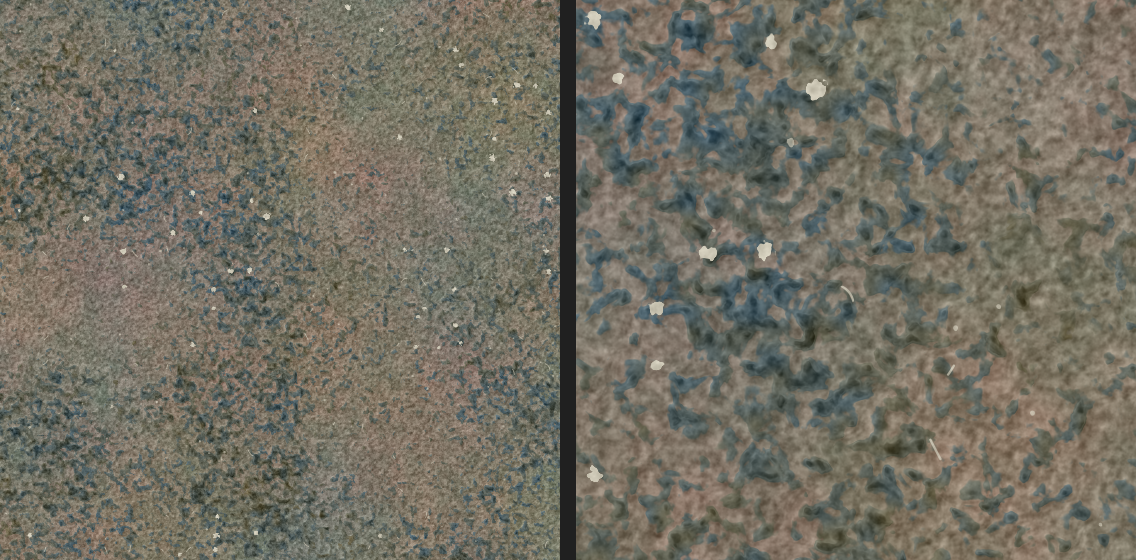
Left, the full canvas; right, a detail of the centre.
Give the GLSL for this texture, as a Shadertoy shader.

```glsl
// Weathered mineral ground: warm stone dust speckled with blue-green grains.
// Broad noise sets how densely the fine grains gather and how the hue drifts;
// sparse pale chips and short bent fibres lie scattered on top.
#define PATCH_SCALE 4.5
#define GRAIN_SCALE 125.0
#define DUST_SCALE 230.0
#define GRAIN_LEVEL 0.605
#define GRAIN_SOFTNESS 0.065
#define PATCH_STRENGTH 0.58
#define RELIEF 0.38
#define HUE_DRIFT 0.20

const vec3 STONE = vec3(0.505, 0.474, 0.418);
const vec3 GRAIN = vec3(0.350, 0.382, 0.356);
const vec3 CHIP = vec3(0.80, 0.78, 0.71);
const vec3 ROSE_SHIFT = vec3(0.26, -0.12, -0.08);
const vec3 OCHRE_SHIFT = vec3(0.16, 0.02, -0.26);
const vec3 BLUE_SHIFT = vec3(-0.30, -0.02, 0.32);

float hash(vec2 p) {
    vec3 q = fract(p.xyx * 0.1031);
    q += dot(q, q.yzx + 33.33);
    return fract((q.x + q.y) * q.z);
}

vec2 hash2(vec2 p) {
    return vec2(hash(p + 17.3), hash(p + 71.9));
}

float noise(vec2 p) {
    vec2 i = floor(p), f = fract(p);
    f = f * f * (3.0 - 2.0 * f);
    float low = mix(hash(i), hash(i + vec2(1, 0)), f.x);
    float high = mix(hash(i + vec2(0, 1)), hash(i + vec2(1, 1)), f.x);
    return mix(low, high, f.y);
}

// Three rotated octaves, scaled to the range 0 to 1
float fbm(vec2 p) {
    float sum = 0.0, weight = 0.5;
    for (int k = 0; k < 3; k++) {
        sum += weight * noise(p);
        p = mat2(1.6, 1.2, -1.2, 1.6) * p + 9.7;
        weight *= 0.5;
    }
    return sum / 0.875;
}

// Ragged round chips, one at most in each grid cell
float chips(vec2 uv, float cells, float chance, float radius, float pixel) {
    vec2 id = floor(uv * cells);
    vec2 center = (id + 0.25 + 0.5 * hash2(id + cells)) / cells;
    float size = radius * mix(0.5, 1.0, hash(id + 5.1));
    float ragged = (noise(uv * 420.0) - 0.5) * size * 1.1;
    float d = length(uv - center) + ragged - size;
    return step(hash(id + cells * 3.0), chance) * smoothstep(pixel, -pixel, d);
}

// Thin bent fibres, mostly upright
float fibres(vec2 uv, float cells, float chance, float pixel) {
    vec2 id = floor(uv * cells);
    vec2 q = uv - (id + 0.3 + 0.4 * hash2(id + 41.0)) / cells;
    float angle = (hash(id + 8.0) - 0.5) * 2.2;
    q = mat2(cos(angle), sin(angle), -sin(angle), cos(angle)) * q;
    float halfLength = mix(0.002, 0.007, hash(id + 23.0));
    q.x += (hash(id + 31.0) - 0.5) * 90.0 * q.y * q.y;
    q.y -= clamp(q.y, -halfLength, halfLength);
    float d = length(q) - 0.0007;
    return step(hash(id + 57.0), chance) * smoothstep(pixel, -pixel, d);
}

void mainImage(out vec4 fragColor, in vec2 fragCoord) {
    vec2 uv = fragCoord / iResolution.y;
    float pixel = 0.7 / iResolution.y;

    // Broad patches and fine grain
    float patchTone = fbm(uv * PATCH_SCALE + 3.0) - 0.5;
    vec2 p = uv * GRAIN_SCALE;
    p += 0.8 * (vec2(noise(p * 0.6 + 50.0), noise(p * 0.6 + 90.0)) - 0.5);
    float grain = fbm(p);
    float relief = grain - fbm(p + vec2(-0.13, 0.15));
    float dust = fbm(uv * DUST_SCALE + 140.0) - 0.5;
    float mottle = fbm(uv * 38.0 + 60.0) - 0.5;

    // Blue-green grains over warm stone
    float density = grain + PATCH_STRENGTH * patchTone + 0.15 * mottle;
    float cover = smoothstep(-GRAIN_SOFTNESS, GRAIN_SOFTNESS, density - GRAIN_LEVEL);
    vec3 stone = STONE + 0.30 * dust + 0.10 * mottle;
    vec3 teal = GRAIN + 0.22 * dust;
    teal -= 0.13 * smoothstep(0.74, 0.90, density);

    // Slow hue drift, with bluer clusters among the grains
    float rose = fbm(uv * 6.0 + 20.0) - 0.5 + 0.5 * mottle;
    float ochre = fbm(uv * 3.5 + 31.0) - 0.5;
    float blue = fbm(uv * 8.0 + 47.0) - 0.5 + 0.8 * (noise(uv * 75.0) - 0.5);
    stone += HUE_DRIFT * (2.0 * rose * ROSE_SHIFT + 2.0 * ochre * OCHRE_SHIFT);
    teal += HUE_DRIFT * 1.8 * blue * BLUE_SHIFT;
    vec3 color = mix(stone, teal, cover) + RELIEF * relief;

    // Clustered chips, stray specks and fibres
    float cluster = smoothstep(0.52, 0.68, noise(uv * 5.0 + 12.0));
    float pale = chips(uv, 30.0, 0.11 * cluster, 0.0055, pixel);
    pale = max(pale, chips(uv, 17.0, 0.04, 0.0045, pixel));
    pale = max(pale, 0.7 * chips(uv, 44.0, 0.035, 0.0021, pixel));
    pale = max(pale, 0.8 * fibres(uv, 19.0, 0.14, pixel));
    color = mix(color, CHIP + 0.2 * dust, pale);

    fragColor = vec4(clamp(color, 0.0, 1.0), 1.0);
}
```
